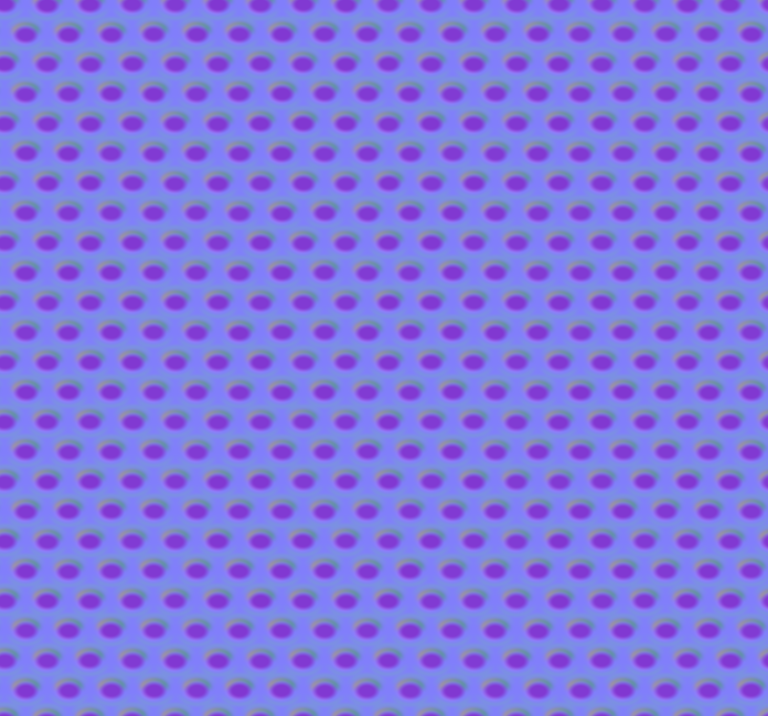
Give the GLSL for this texture map, as a Shadertoy shader.

```glsl
#define COLS 18.0
#define ROWS 24.0
#define ROW_PITCH 0.70
#define PHASE vec2(0.109, 0.06)
#define RIM_RADII vec2(0.30, 0.23)
#define CORE_RADII vec2(0.25, 0.175)
#define JITTER 0.02
#define FLAT_COLOR vec3(0.505, 0.495, 0.985)
#define CORE_SHIFT vec3(0.00, -0.27, -0.16)
#define RIM_SHIFT vec3(-0.01, 0.07, -0.32)
#define HALO_SHIFT vec3(-0.02, 0.065, -0.09)
#define SIDE_TINT 0.13

float hash(vec2 cell) {
    return fract(sin(dot(cell, vec2(127.1, 311.7))) * 43758.5453);
}

float bell(float x, float width) {
    return exp(-x * x / (width * width));
}

// Colour shift of one dent; q is up-positive, in units of the column pitch
vec3 dent(vec2 q) {
    vec2 e = (q + vec2(0.0, 0.04)) / RIM_RADII;
    float r = length(e);
    vec2 dir = e / max(r, 0.001);

    // Sloping floor
    float floorDist = length((q + vec2(0.0, 0.07)) / CORE_RADII);
    float core = 1.0 - smoothstep(0.60, 1.35, floorDist);

    // Shaded upper lip, warm on the left and cool on the right
    float rim = bell(r - 1.0, 0.27) * smoothstep(-0.35, 0.65, dir.y);
    vec3 lip = RIM_SHIFT - vec3(SIDE_TINT * dir.x, 0.0, 0.0);

    // Faint raised bands above and below
    float halo = bell(r - 1.5, 0.27) * smoothstep(0.15, 0.9, abs(dir.y));

    // Pink lower-left edge
    float blush = bell(r - 0.95, 0.25) * smoothstep(0.3, 1.0, dot(dir, vec2(-0.6, -0.8)));

    return core * CORE_SHIFT + rim * lip + halo * HALO_SHIFT
         + blush * vec3(0.07, 0.0, 0.0);
}

void mainImage(out vec4 fragColor, in vec2 fragCoord) {
    vec2 uv = fragCoord / iResolution.xy;
    vec2 p = vec2(uv.x, 1.0 - uv.y) * vec2(COLS, ROWS) - PHASE;
    vec3 color = FLAT_COLOR;

    // Sum the neighbouring dents of the staggered grid
    for (int j = -1; j <= 1; j++) {
        float row = floor(p.y + 0.5) + float(j);
        float x = p.x - 0.5 * mod(row, 2.0);
        for (int i = -1; i <= 1; i++) {
            float col = floor(x + 0.5) + float(i);
            vec2 id = mod(vec2(col, row), vec2(COLS, ROWS));
            vec2 offset = vec2(hash(id), hash(id + 37.0)) - 0.5;
            vec2 q = vec2(x - col, (row - p.y) * ROW_PITCH) - JITTER * offset;
            float strength = 0.97 + 0.06 * hash(id + 71.0);
            color += strength * dent(q);
        }
    }

    fragColor = vec4(clamp(color, 0.0, 1.0), 1.0);
}
```
